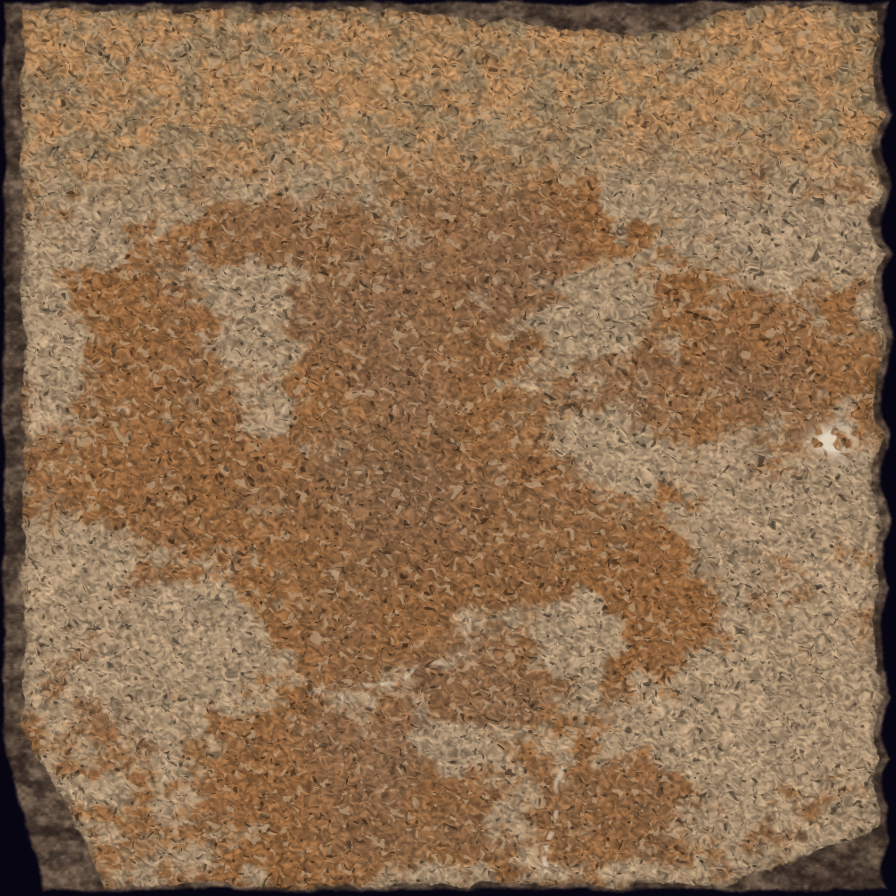
This texture is drawn by a WebGL 2 fragment shader. Its source:

```glsl
#version 300 es
precision highp float;
// Weathered sandstone slab: ochre top, rust patches over pale stone, chipped dark rim.

uniform vec2 u_resolution;
out vec4 fragColor;

const vec3 VOID_COLOR = vec3(0.03, 0.02, 0.07);
const vec3 RIM_DARK   = vec3(0.21, 0.165, 0.14);
const vec3 RIM_LIGHT  = vec3(0.44, 0.365, 0.30);
const vec3 PALE_STONE = vec3(0.635, 0.54, 0.43);
const vec3 UMBER      = vec3(0.51, 0.375, 0.265);
const vec3 RUST_COLOR = vec3(0.55, 0.375, 0.225);
const vec3 OCHRE      = vec3(0.66, 0.495, 0.335);
const vec3 OLIVE_GREY = vec3(0.56, 0.47, 0.355);
const vec3 CHALK      = vec3(0.88, 0.82, 0.73);
const float PATCH_LEVEL = 0.17;   // stain needed before rust shows
const float PATCH_RAGGED = 1.7;   // how far noise breaks up the patches
const float PATCH_SOFT = 0.24;    // width of the blend between the stones
const float GRAIN_GAIN = 0.36;

// Patch ellipses: centre, radii
const int PATCHES = 12;
const vec4 RUST_PATCH[PATCHES] = vec4[](
  vec4(.16, .61, .08, .07), vec4(.19, .47, .15, .085), vec4(.42, .60, .15, .13),
  vec4(.57, .74, .14, .08), vec4(.30, .74, .09, .035), vec4(.50, .42, .24, .10),
  vec4(.73, .35, .065, .11), vec4(.42, .31, .13, .07), vec4(.83, .60, .14, .09),
  vec4(.53, .22, .08, .04), vec4(.40, .12, .15, .09), vec4(.69, .10, .08, .06));
const vec4 PALE_PATCH[PATCHES] = vec4[](
  vec4(.29, .61, .05, .07), vec4(.68, .65, .06, .055), vec4(.68, .49, .045, .055),
  vec4(.87, .43, .11, .055), vec4(.66, .295, .06, .03), vec4(.50, .17, .055, .035),
  vec4(.87, .20, .12, .07), vec4(.08, .37, .06, .06), vec4(.22, .29, .10, .045),
  vec4(.89, .73, .09, .05), vec4(.055, .60, .03, .07), vec4(.70, .78, .05, .03));

float hash(vec2 p) {
  vec3 q = fract(vec3(p.xyx) * 0.1031);
  q += dot(q, q.yzx + 33.33);
  return fract((q.x + q.y) * q.z);
}

float noise(vec2 p) {
  vec2 i = floor(p), f = fract(p);
  f = f * f * (3.0 - 2.0 * f);
  return mix(mix(hash(i), hash(i + vec2(1, 0)), f.x),
             mix(hash(i + vec2(0, 1)), hash(i + vec2(1, 1)), f.x), f.y);
}

// Octaves turn and double; the slow falloff keeps outlines crumbly
float fbm(vec2 p) {
  float sum = 0.0, amp = 0.45;
  for (int i = 0; i < 5; i++) {
    sum += amp * noise(p);
    p = mat2(1.6, 1.2, -1.2, 1.6) * p + 17.3;
    amp *= 0.6;
  }
  return sum / 1.037;
}

float blob(vec2 p, vec4 e) {
  vec2 d = (p - e.xy) / e.zw;
  return exp(-dot(d, d));
}

float segment(vec2 p, vec2 a, vec2 b) {
  vec2 d = b - a;
  return length(p - a - d * clamp(dot(p - a, d) / dot(d, d), 0.0, 1.0));
}

// Positive where the rust stain wins over the pale stone
float stain(vec2 p) {
  vec2 w = p + 0.035 * (vec2(fbm(p * 18.0), fbm(p * 18.0 + 41.0)) - 0.5);
  float rust = 0.0, pale = 0.0;
  for (int i = 0; i < PATCHES; i++) {
    rust = max(rust, blob(w, RUST_PATCH[i]));
    pale = max(pale, blob(w, PALE_PATCH[i]));
  }
  return rust - 0.8 * pale + PATCH_RAGGED * (fbm(p * vec2(32.0, 42.0)) - 0.5) - PATCH_LEVEL;
}

vec3 stoneFace(vec2 p) {
  float mottling = fbm(p * vec2(38.0, 52.0) + 7.0);
  vec3 rust = mix(UMBER, RUST_COLOR, smoothstep(0.3, 0.7, fbm(p * 7.0 + 3.0)));
  rust = mix(rust, RUST_COLOR * 0.95, 0.7 * blob(p, vec4(0.54, 0.35, 0.22, 0.07)));
  vec3 pale = PALE_STONE * (0.88 + 0.24 * mottling);
  vec3 color = mix(pale, rust, 0.95 * smoothstep(-PATCH_SOFT, PATCH_SOFT, stain(p)));

  // Ochre band along the top, greyer towards its lower side
  float ochre = smoothstep(0.32, 0.62, mottling + 0.8 * (p.y - 0.91));
  vec3 band = mix(OLIVE_GREY, OCHRE, ochre);
  color = mix(color, band, smoothstep(0.75, 0.87, p.y + 0.08 * (fbm(p * 9.0) - 0.5)));

  // Grain, light flecks and dark pits on a turned, warped grid
  vec2 g = mat2(0.92, 0.39, -0.39, 0.92) * p;
  g += 0.006 * (vec2(noise(p * 110.0), noise(p * 110.0 + 31.0)) - 0.5);
  float grain = noise(g * vec2(190.0, 260.0)) + noise(g * vec2(330.0, 410.0)) - 1.0;
  color *= 1.0 + GRAIN_GAIN * grain;
  float fleck = 0.65 * noise(g * vec2(130.0, 180.0) + 9.0) + 0.35 * noise(g * 290.0);
  color = mix(color, PALE_STONE * 1.16, 0.65 * smoothstep(0.64, 0.8, fleck));
  float pit = 0.6 * noise(g * vec2(150.0, 210.0) + 60.0) + 0.4 * noise(g * 310.0 + 5.0);
  color *= 1.0 - 0.4 * smoothstep(0.69, 0.85, pit);

  // Chalk scar and two broken veins
  float chips = noise(g * vec2(110.0, 150.0));
  float chalk = blob(p, vec4(0.93, 0.507, 0.026, 0.018)) * smoothstep(0.25, 0.55, chips) * 1.3;
  vec2 v = p + 0.012 * (vec2(noise(p * 40.0), noise(p * 40.0 + 8.0)) - 0.5);
  float vein = min(segment(v, vec2(0.625, 0.14), vec2(0.605, 0.02)),
                   segment(v, vec2(0.38, 0.22), vec2(0.51, 0.27)));
  chalk += 0.6 * (1.0 - smoothstep(0.001, 0.005, vein)) * smoothstep(0.4, 0.7, chips);
  return mix(color, CHALK, clamp(chalk, 0.0, 1.0));
}

void main() {
  vec2 p = gl_FragCoord.xy / u_resolution;
  float px = 1.5 / min(u_resolution.x, u_resolution.y);
  float jag = 0.022 * (fbm(p * 28.0 + 5.0) - 0.5);
  float scallop = 0.011 * abs(sin(p.y * 34.0 + 2.0 * noise(p.yy * 9.0)));

  // Inner edge of the rim: sides, cut corner, corner wedge, top notch
  float notch = 0.026 * smoothstep(0.38, 0.74, p.x) * (1.0 - smoothstep(0.745, 0.83, p.x));
  float face = min(p.x - 0.025, 1.0 - p.x - 0.014 - scallop);
  face = min(face, min(p.y - 0.012, 1.0 - p.y - 0.011 - notch));
  face = min(face, dot(p, vec2(0.883, 0.469)) - 0.111);
  face = min(face, dot(p, vec2(-0.337, 0.941)) + 0.260) + jag;

  // Outer edge of the slab
  float slab = min(p.x - 0.004, 1.0 - p.x - 0.004 - scallop);
  slab = min(slab, min(p.y - 0.006, 1.0 - p.y - 0.002));
  slab = min(slab, dot(p, vec2(0.962, 0.273)) - 0.048) + 0.5 * jag;

  vec3 rim = mix(RIM_DARK, RIM_LIGHT, smoothstep(0.25, 0.8, fbm(p * vec2(45.0, 70.0))));
  rim *= 0.8 + 0.4 * noise(p * 230.0);
  vec3 color = mix(VOID_COLOR, rim, smoothstep(-px, 0.004, slab));
  vec3 stone = stoneFace(p) * (0.88 + 0.12 * smoothstep(0.0, 0.012, face));
  color = mix(color, stone, smoothstep(-px, px, face));
  fragColor = vec4(color, 1.0);
}
```
